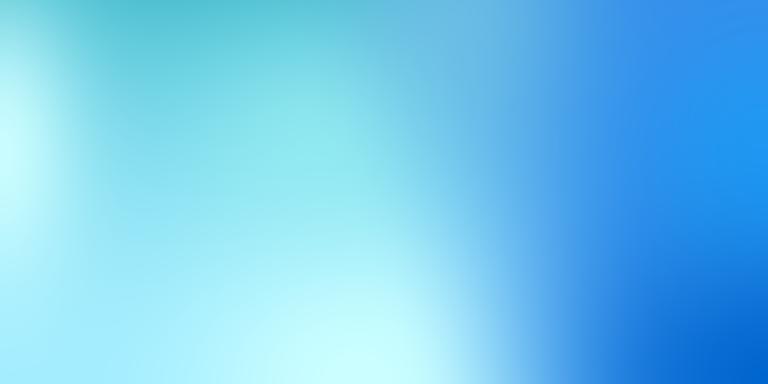
This background is drawn by a Shadertoy shader. Its source:

```glsl
// Soft mesh-like backdrop: pale aqua on the left melts into deep blue on the right.
// A vertical ramp and a slanted horizontal blend form the base; elliptical
// Gaussian glows are then mixed over it, one for each light or dark area.

#define RAMP_POWER   1.8   // how late the left ramp turns teal going up
#define BLEND_LOW    0.53  // start of the blue blend at the bottom
#define BLEND_HIGH   0.36  // start of the blue blend at the top
#define BLEND_END    0.88  // where the blue is complete
#define MINT_AMOUNT  0.60
#define HAZE_AMOUNT  0.60
#define AZURE_AMOUNT 0.90

const vec3 PALE_SKY = vec3(0.62, 0.92, 1.00);
const vec3 TEAL     = vec3(0.30, 0.75, 0.82);
const vec3 ICE      = vec3(0.80, 1.00, 1.00);
const vec3 MINT     = vec3(0.60, 0.95, 0.95);
const vec3 FROST    = vec3(0.79, 0.99, 1.00);
const vec3 BLUE     = vec3(0.215, 0.555, 0.915);
const vec3 HAZE     = vec3(0.50, 0.78, 0.91);
const vec3 AZURE    = vec3(0.11, 0.61, 0.96);
const vec3 DEEP     = vec3(0.00, 0.40, 0.81);

// Elliptical Gaussian falloff: 1 at the centre, 1/e at the radius.
float glow(vec2 uv, vec2 centre, vec2 radius) {
    vec2 offset = (uv - centre) / radius;
    return exp(-dot(offset, offset));
}

void mainImage(out vec4 fragColor, in vec2 fragCoord) {
    vec2 uv = fragCoord / iResolution.xy;

    // Left side: pale sky rising into teal, with ice, mint and frost lights.
    vec3 color = mix(PALE_SKY, TEAL, pow(uv.y, RAMP_POWER));
    color = mix(color, ICE, glow(uv, vec2(0.47, 0.0), vec2(0.23, 0.42)));
    color = mix(color, MINT, MINT_AMOUNT * glow(uv, vec2(0.42, 0.65), vec2(0.17, 0.28)));
    color = mix(color, FROST, glow(uv, vec2(0.0, 0.60), vec2(0.105, 0.40)));

    // Blue side: its soft boundary leans left towards the top.
    float blendStart = mix(BLEND_LOW, BLEND_HIGH, uv.y);
    color = mix(color, BLUE, smoothstep(blendStart, BLEND_END, uv.x));

    // Right side: upper haze, azure edge light and deep lower corner.
    color = mix(color, HAZE, HAZE_AMOUNT * glow(uv, vec2(0.60, 1.0), vec2(0.15, 0.36)));
    color = mix(color, AZURE, AZURE_AMOUNT * glow(uv, vec2(1.0, 0.58), vec2(0.16, 0.35)));
    color = mix(color, DEEP, glow(uv, vec2(1.0, 0.0), vec2(0.21, 0.35)));

    fragColor = vec4(color, 1.0);
}
```
